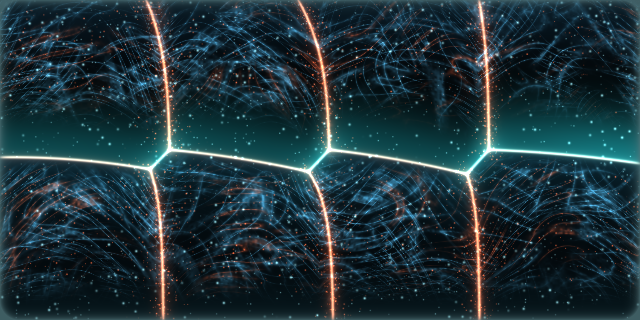
This background is drawn by a WebGL 2 fragment shader. Its source:

```glsl
#version 300 es
precision highp float;
// Dark teal field split into a 4 by 2 web of cells by three glowing Y-junction pairs.
// Bent distance functions draw the seams; warped ridge noise draws the fine strands,
// and jittered grids scatter stars and embers.
uniform vec2 u_resolution;
out vec4 fragColor;

float hash(vec2 p) {
  return fract(sin(dot(p, vec2(127.1, 311.7))) * 43758.5453);
}

float noise(vec2 p) {
  vec2 i = floor(p), f = fract(p);
  f = f * f * (3.0 - 2.0 * f);
  return mix(mix(hash(i), hash(i + vec2(1, 0)), f.x),
             mix(hash(i + vec2(0, 1)), hash(i + vec2(1, 1)), f.x), f.y);
}

// Junctions, with the outermost ones pinned to the canvas sides
vec2 upperNode(float i) {
  return i < 0.0 ? vec2(-0.02, 0.508) : vec2(0.53 + 0.499 * i, 0.532);
}

vec2 lowerNode(float i) {
  return i > 2.5 ? vec2(2.02, 0.486) : vec2(0.469 + 0.495 * i, 0.471 - 0.0075 * i);
}

float linkDistance(vec2 p, vec2 a, vec2 b, float bow) {
  float t = clamp(dot(p - a, b - a) / dot(b - a, b - a), 0.0, 1.0);
  return length(p - mix(a, b, t) - vec2(0.0, bow * 4.0 * t * (1.0 - t)));
}

float linkHeight(float x, vec2 a, vec2 b, float bow) {
  float t = (x - a.x) / (b.x - a.x);
  return mix(a.y, b.y, t) + bow * 4.0 * t * (1.0 - t);
}

float core(float d) { return exp(-d * d / 0.00002); }

// Thin broken threads along a tilted, warped direction
float strands(vec2 p, float tilt, float seed) {
  vec2 warp = vec2(noise(p * 3.5 + seed), noise(p * 3.5 + seed + 17.0)) - 0.5;
  vec2 q = mat2(cos(tilt), -sin(tilt), sin(tilt), cos(tilt)) * p + 0.3 * warp;
  float ridge = 1.0 - abs(2.0 * noise(q * vec2(6.0, 48.0) + seed * 7.0) - 1.0);
  float patches = smoothstep(0.3, 0.75, noise(p * 8.0 + seed * 3.0));
  return pow(ridge, 11.0) * patches * (0.25 + noise(p * 130.0 + seed));
}

// One jittered soft point in a share of the grid squares
float dots(vec2 p, float scale, float density, float seed) {
  vec2 id = floor(p * scale) + seed;
  vec2 centre = 0.25 + 0.5 * vec2(hash(id + 3.1), hash(id + 7.7));
  vec2 d = fract(p * scale) - centre;
  float shown = smoothstep(0.0, 0.03, density - hash(id));
  return shown * exp(-dot(d, d) * 28.0) * (0.35 + 0.65 * hash(id + 11.3));
}

void main() {
  vec2 p = gl_FragCoord.xy / u_resolution.y;
  float width = u_resolution.x / u_resolution.y;
  p.x *= 2.0 / width;

  // Seams: long link, short diagonal and two arms per repeat
  float seam = 0.5, armNear = 1.0;
  vec3 light = vec3(0.0);
  for (int k = 0; k < 4; k++) {
    float i = float(k);
    vec2 a = upperNode(i - 1.0), b = lowerNode(i), c = upperNode(i);
    float bow = k == 0 ? 0.012 : 0.007;
    if (p.x >= a.x && p.x < b.x) seam = linkHeight(p.x, a, b, bow);
    float link = linkDistance(p, a, b, bow);
    vec3 halo = mix(vec3(0.55, 0.28, 0.2), vec3(0.22, 0.5, 0.48), k == 3 ? 0.8 : 0.1);
    light += vec3(0.8, 0.67, 0.58) * core(link) + 0.6 * halo * exp(-link / 0.01);
    if (k == 3) continue;

    if (p.x >= b.x && p.x < c.x) seam = linkHeight(p.x, b, c, 0.0);
    float diagonal = linkDistance(p, b, c, 0.0);
    light += vec3(0.75, 0.8, 0.75) * core(diagonal)
           + vec3(0.08, 0.34, 0.34) * exp(-diagonal / 0.032);

    float up = clamp((p.y - c.y) / (1.0 - c.y), 0.0, 1.0);
    float down = clamp((b.y - p.y) / b.y, 0.0, 1.0);
    float topX = c.x - vec3(0.073, 0.097, 0.031)[k] * (0.15 * up + 0.85 * up * up * up);
    float lowX = b.x + vec3(0.042, 0.078, 0.04)[k] * (1.0 - exp(-4.0 * down));
    float arm = min(length(vec2(p.x - topX, min(p.y - c.y, 0.0))),
                    length(vec2(p.x - lowX, max(p.y - b.y, 0.0))));
    armNear = min(armNear, arm);
    float grain = 0.7 + 0.5 * noise(p * 110.0);
    light += vec3(0.85, 0.56, 0.42) * core(arm)
           + vec3(0.55, 0.22, 0.13) * exp(-arm / 0.013) * grain;
  }

  // Teal glow over the seam, dim blue under it, faint top and bottom
  float h = p.y - seam;
  float above = smoothstep(-0.006, 0.006, h);
  float east = 1.0 + 0.7 * smoothstep(1.4, 2.0, p.x);
  vec3 color = vec3(0.008, 0.022, 0.032);
  color += above * east * vec3(0.04, 0.27, 0.28) * exp(-h * h / 0.02);
  color += (1.0 - above) * vec3(0.03, 0.14, 0.18) * exp(min(h, 0.0) * 8.0);
  color += vec3(0.02, 0.07, 0.1) * smoothstep(0.75, 1.0, p.y);
  color += vec3(0.01, 0.05, 0.06) * smoothstep(0.22, 0.0, p.y);

  // Strands arch across each cell, blue with some ember threads
  float zone = smoothstep(0.09, 0.26, h) * (1.0 - 0.5 * smoothstep(0.85, 1.0, p.y))
             + smoothstep(0.0, -0.07, h) * smoothstep(0.04, 0.22, p.y);
  float across = fract((p.x - 0.5) / 0.498) - 0.5;
  vec2 flow = p + vec2(0.0, 0.35 * across * across);
  for (int n = 0; n < 6; n++) {
    float s = float(n);
    vec3 tint = n == 4 ? vec3(0.5, 0.2, 0.11) : vec3(0.17, 0.36, 0.46);
    color += zone * tint * strands(flow, 0.3 * (s - 2.5), 5.0 + s * 13.0);
  }

  // Stars everywhere, embers in the strands and thickest by the arms
  float embers = 0.07 * zone + 0.5 * exp(-armNear / 0.025);
  color += vec3(0.55, 0.78, 0.8) * (dots(p, 48.0, 0.1, 2.0) + 0.6 * dots(p, 85.0, 0.08, 31.0));
  color += vec3(0.9, 0.36, 0.18) * (dots(p, 75.0, embers, 53.0) + 0.7 * dots(p, 110.0, embers, 71.0));
  color += light;

  // Pale rounded border haze
  vec2 q = abs(p - vec2(1.0, 0.5)) - vec2(0.94, 0.44);
  float inside = 0.06 - length(max(q, 0.0)) - min(max(q.x, q.y), 0.0);
  color = mix(color, vec3(0.32, 0.46, 0.48), 0.75 * exp(-max(inside, 0.0) / 0.014));
  fragColor = vec4(min(color, 1.0), 1.0);
}
```
